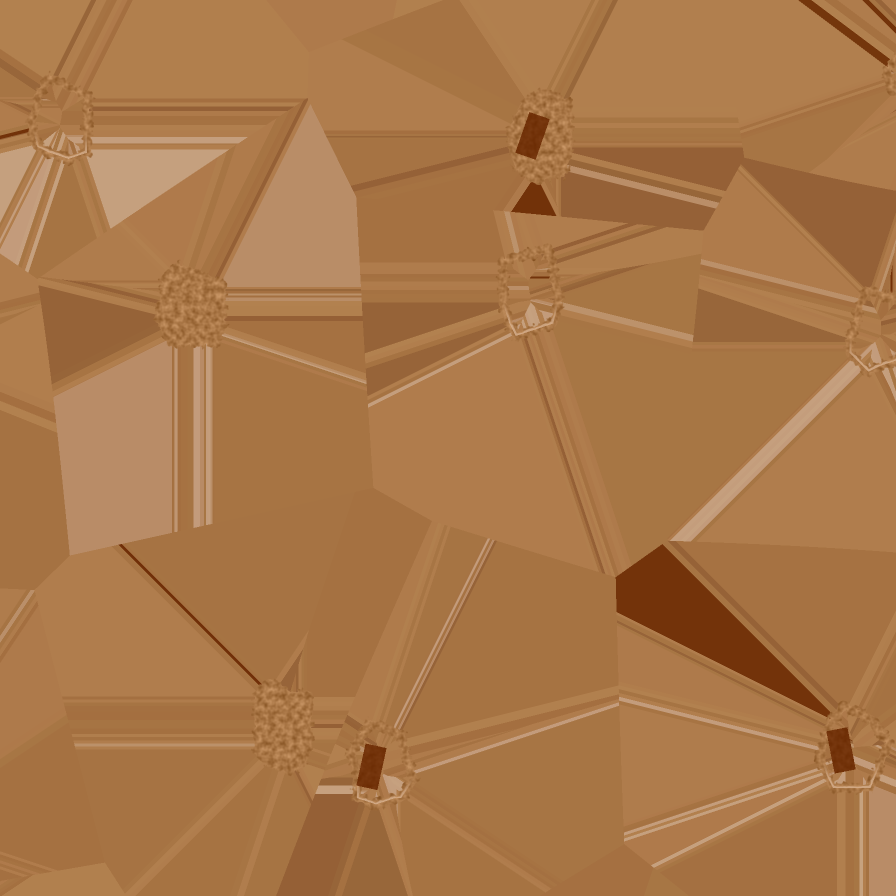
Give the GLSL for this texture, as a WebGL 1 fragment shader.

```glsl
precision highp float;
// Flat brown cells, each fanned with wedges and streaks that spread from a small speckled ring.
uniform vec2 u_resolution;

#define CELLS 2.7          // cells across the canvas
#define JITTER 0.72        // scatter of the ring centres
#define RING_RADIUS 0.042  // size of the central ring
#define RING_SNAP 0.007    // lattice that squares off the ring corners
#define RIM_WIDTH 0.006    // half width of the speckled rim
#define CORNERS 12         // corners of the ring, one fan each
#define GRAIN 150.0        // speckle frequency
#define GRAIN_DEPTH 0.17   // speckle contrast
#define TONE_SPREAD 0.03   // variation within one palette colour
#define SEED 17.0

const float TAU = 6.28318;
const vec3 RUST  = vec3(0.45, 0.20, 0.04);
const vec3 BROWN = vec3(0.59, 0.39, 0.22);
const vec3 TAN   = vec3(0.65, 0.45, 0.26);
const vec3 SAND  = vec3(0.69, 0.49, 0.30);
const vec3 PALE  = vec3(0.73, 0.56, 0.41);
const vec3 CREAM = vec3(0.77, 0.62, 0.49);

float hash(vec2 p) {
  vec3 q = fract(vec3(p.xyx) * 0.1031 + SEED * 0.071);
  q += dot(q, q.yzx + 33.33);
  return fract((q.x + q.y) * q.z);
}

float slope(vec2 cell, vec2 offset) {
  float a = TAU * hash(cell);
  return dot(vec2(cos(a), sin(a)), offset);
}

float gradientNoise(vec2 p) {
  vec2 i = floor(p), f = fract(p);
  vec2 u = f * f * f * (f * (f * 6.0 - 15.0) + 10.0);
  vec2 e = vec2(1.0, 0.0);
  return mix(mix(slope(i, f), slope(i + e, f - e), u.x),
             mix(slope(i + e.yx, f - e.yx), slope(i + 1.0, f - 1.0), u.x), u.y);
}

// Picks a palette colour by its share, with a small warm or yellow shift
vec3 palette(float share, float tint) {
  vec3 c = share < 0.008 ? RUST : share < 0.10 ? BROWN : share < 0.56 ? TAN
         : share < 0.94 ? SAND : share < 0.985 ? PALE : CREAM;
  return c + TONE_SPREAD * (tint - 0.5) * vec3(0.5, 1.0, 0.6);
}

vec2 ringCorner(float i, vec2 id) {
  i = mod(i, float(CORNERS));
  vec2 key = id * 31.0 + vec2(i, i * 3.0);
  float a = TAU * (i + 0.8 * hash(key)) / float(CORNERS);
  float r = RING_RADIUS * mix(0.84, 1.12, hash(key + 7.3));
  vec2 corner = r * vec2(0.85 * cos(a), 1.1 * sin(a));
  return floor(corner / RING_SNAP + 0.5) * RING_SNAP;
}

// Nearest ring centre: xy is the offset from it, zw the cell
vec4 nearestRing(vec2 uv) {
  vec2 g = uv * CELLS, base = floor(g);
  float best = 1e3;
  vec4 result = vec4(0.0);
  for (int y = -1; y <= 1; y++)
    for (int x = -1; x <= 1; x++) {
      vec2 id = base + vec2(x, y);
      vec2 key = id + 40.0;
      vec2 scatter = vec2(hash(key), hash(key + 11.7)) - 0.5;
      vec2 offset = g - id - 0.5 - JITTER * scatter;
      float d = length(offset) - 0.1 * hash(key + 5.1);
      if (d < best) { best = d; result = vec4(offset / CELLS, key); }
    }
  return result;
}

vec3 texture(vec2 uv) {
  vec4 ring = nearestRing(uv);
  vec2 p = ring.xy, id = ring.zw;

  // Closest ring point: corners open into fans, edges into parallel streaks
  float dist = 1e3, along = 0.0;
  vec2 foot = vec2(0.0);
  bool inside = false;
  for (int i = 0; i < CORNERS; i++) {
    float n = float(i);
    vec2 a = ringCorner(n, id), b = ringCorner(n + 1.0, id), e = b - a;
    float t = clamp(dot(p - a, e) / max(dot(e, e), 1e-6), 0.0, 1.0);
    float d = length(p - a - e * t);
    if (d < dist) {
      float streaks = floor(3.0 + 5.0 * hash(id + n * 2.3));
      dist = d;
      foot = a + e * t;
      along = mod(n + floor(t * streaks + 0.5) / streaks, float(CORNERS));
    }
    if ((a.y > p.y) != (b.y > p.y) && p.x < a.x + e.x * (p.y - a.y) / e.y) inside = !inside;
  }

  // Wedge colour, paler below the ring in some cells
  vec2 key = id * 13.0 + floor(along * 64.0 + 0.5) + (inside ? 5.0 : 0.0);
  float below = smoothstep(0.2, 0.9, -foot.y / RING_RADIUS);
  float lit = inside ? 0.45 : 0.3 * step(0.72, hash(id + 3.7));
  vec3 color = palette(hash(key) + lit * below, hash(key + 19.1));

  // Speckled rim, filled core, bright inner lip and rust patch
  float grain = gradientNoise(uv * GRAIN) + 0.5 * gradientNoise(uv * GRAIN * 2.1);
  float rim = 1.0 - smoothstep(0.7, 1.0, dist / RIM_WIDTH + 0.9 * grain);
  bool filled = hash(id + 8.9) < 0.45;
  float speckle = inside && filled ? 1.0 : rim;
  color = mix(color, mix(TAN, SAND, 0.4) + GRAIN_DEPTH * grain, speckle);
  if (inside && !filled) {
    float lip = 1.0 - smoothstep(0.0015, 0.003, dist + 0.002 * grain);
    color = mix(color, CREAM + 0.08, 0.8 * lip * below);
  }
  float turn = 0.8 * (hash(id + 2.2) - 0.5);
  vec2 q = mat2(cos(turn), sin(turn), -sin(turn), cos(turn)) * (p + vec2(0.012, 0.0));
  bool patched = hash(id + 6.4) > 0.7 && abs(q.x) < 0.012 && abs(q.y) < 0.024;
  return patched ? RUST + 0.04 * grain : color;
}

void main() {
  // Four samples per pixel smooth every edge
  vec3 sum = vec3(0.0);
  for (int y = 0; y < 2; y++)
    for (int x = 0; x < 2; x++) {
      vec2 shift = 0.5 * vec2(x, y) - 0.25;
      sum += texture((gl_FragCoord.xy + shift) / u_resolution.y);
    }
  gl_FragColor = vec4(sum / 4.0, 1.0);
}
```
